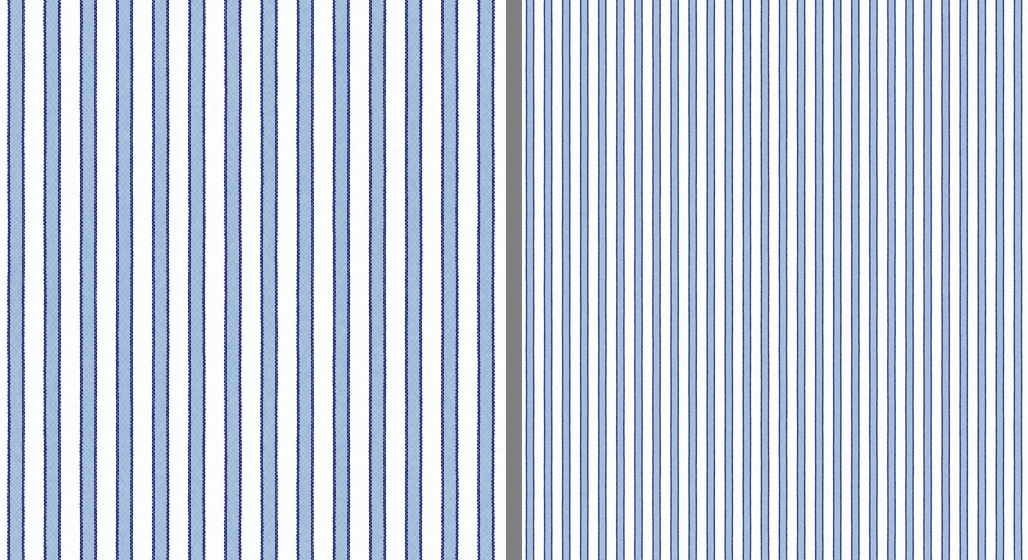
Left, the tile; right, the same tile 2 across and 2 down.
Reproduce this texture procedurally as a Shadertoy shader.

```glsl
// Woven ticking cloth: pale blue vertical stripes on white, each bordered by
// two staggered columns of navy stitches. Stripes repeat with fract; a fine
// checker weave, per-cell hashes and wrapping layered sines add the wear.

const float TAU = 6.2831853;
const float STRIPES = 14.0;        // repeats across
const float ROWS = 160.0;          // stitch rows down
const float THREADS = 14.0;        // weave threads per repeat
const float STRIPE_CENTER = 0.445; // position within one repeat
const float HALF_BLUE = 0.168;     // half width of the blue field
const float HALF_STRIPE = 0.228;   // half width including the border

const vec3 WHITE = vec3(0.985, 0.992, 0.992);
const vec3 HALO = vec3(0.88, 0.90, 0.94);
const vec3 BLUE = vec3(0.60, 0.71, 0.84);
const vec3 PALE_BLUE = vec3(0.71, 0.80, 0.885);
const vec3 SLATE = vec3(0.46, 0.52, 0.70);
const vec3 NAVY = vec3(0.09, 0.11, 0.38);

float hash(vec2 cell) {
    vec3 q = fract(vec3(cell.xyx) * vec3(0.1031, 0.1030, 0.0973));
    q += dot(q, q.yzx + 33.33);
    return fract((q.x + q.y) * q.z);
}

// 1 where d is below the limit, with a smooth edge
float below(float d, float limit, float blur) {
    return 1.0 - smoothstep(limit - blur, limit + blur, d);
}

// Slow tone drift, periodic over the unit square
float drift(vec2 uv) {
    return 0.5 * sin(TAU * (uv.y + 0.2) + sin(TAU * uv.x))
         + 0.3 * sin(TAU * (2.0 * uv.x - 3.0 * uv.y))
         + 0.2 * sin(TAU * (5.0 * uv.x + 7.0 * uv.y));
}

// Column of oval stitches; across is the distance from the stripe centre
float stitches(float across, float row, float column, float shift, float seed, vec2 pixel) {
    float y = row + shift;
    float id = mod(floor(y), ROWS);
    float vary = hash(vec2(id, seed)) - 0.5;
    vec2 radius = vec2(0.022 + 0.006 * vary, 0.42 + 0.08 * vary);
    vec2 q = vec2(across - column, fract(y) - 0.5) / radius;
    float blur = 0.5 * max(pixel.x / radius.x, pixel.y / radius.y);
    return below(length(q), 1.0, blur);
}

// Checker of thread crossings with uneven thread brightness
float weave(vec2 p) {
    vec2 thread = vec2(p.x * THREADS, p.y);
    float checker = sin(TAU * 0.5 * thread.x) * sin(TAU * 0.5 * thread.y);
    vec2 cell = mod(floor(thread), vec2(STRIPES * THREADS, ROWS));
    return 0.5 + 0.32 * checker + 0.5 * (hash(cell) - 0.5);
}

void mainImage(out vec4 fragColor, in vec2 fragCoord) {
    vec2 uv = fragCoord / iResolution.xy;
    vec2 scale = vec2(STRIPES, ROWS);
    vec2 p = uv * scale;
    vec2 pixel = scale / iResolution.xy;

    // Distance from the stripe centre, with a slight thread wobble
    float x = fract(p.x) - STRIPE_CENTER;
    float index = floor(p.x);
    float wobble = 0.004 * sin(TAU * (3.0 * uv.y + 0.37 * index))
                 + 0.002 * sin(TAU * (11.0 * uv.y + 0.61 * index));
    x += wobble;
    float across = abs(x);
    float seed = 2.0 * index + step(0.0, x) + 7.0;
    float blur = 0.6 * pixel.x;

    // White ground with a faint speckled fringe beside each stripe
    float fiber = weave(p);
    float fringe = below(abs(across - 0.25), 0.014, blur) * fiber;
    vec3 color = mix(WHITE, HALO, 0.7 * fringe);
    color -= 0.012 * (hash(floor(p * vec2(THREADS, 1.0))) - 0.5);

    // Blue field
    float tone = drift(uv);
    vec3 field = mix(BLUE, PALE_BLUE, clamp(0.75 * fiber + 0.08 * tone, 0.0, 1.0));
    color = mix(color, field, below(across, HALF_STRIPE - 0.01, blur));

    // Border: slate backing under two staggered stitch columns
    float border = below(abs(across - 0.5 * (HALF_BLUE + HALF_STRIPE)),
                         0.5 * (HALF_STRIPE - HALF_BLUE) - 0.006, blur);
    color = mix(color, SLATE, 0.75 * border);
    float inner = stitches(across, p.y, 0.181, 0.0, seed, pixel);
    float outer = stitches(across, p.y, 0.217, 0.5, seed + 50.0, pixel);
    color = mix(color, NAVY, 0.95 * max(inner, outer));

    fragColor = vec4(clamp(color, 0.0, 1.0), 1.0);
}
```
